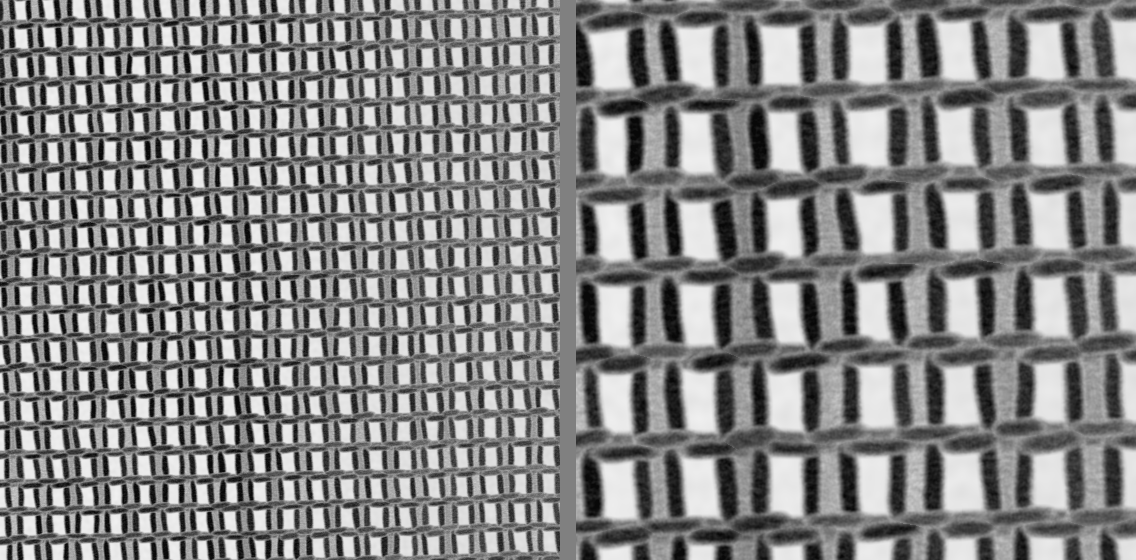
Left: the whole. Right: its middle third, enlarged.
Write a WebGL 1 fragment shader that draws this texture.

```glsl
precision highp float;
// Open gauze weave: paired dark warp threads, overlapping weft strands and pale square holes.

uniform vec2 u_resolution;

vec2 hash2(vec2 p) {
  return fract(sin(vec2(dot(p, vec2(127.1, 311.7)), dot(p, vec2(269.5, 183.3)))) * 43758.55);
}

// Gradient noise, roughly -0.7 to 0.7
float noise(vec2 p) {
  vec2 i = floor(p), f = fract(p), u = f * f * f * (f * (f * 6.0 - 15.0) + 10.0);
  float a = dot(hash2(i) * 2.0 - 1.0, f);
  float b = dot(hash2(i + vec2(1, 0)) * 2.0 - 1.0, f - vec2(1, 0));
  float c = dot(hash2(i + vec2(0, 1)) * 2.0 - 1.0, f - vec2(0, 1));
  float d = dot(hash2(i + vec2(1, 1)) * 2.0 - 1.0, f - vec2(1, 1));
  return mix(mix(a, b, u.x), mix(c, d, u.x), u.y);
}

// Approximate distance to a blunt lens lying along x, sheared by tilt
float strand(vec2 p, float halfLength, float halfWidth, float tilt) {
  p.y -= tilt * p.x;
  float along = p.x / halfLength;
  return (length(vec2(along * along, p.y / halfWidth)) - 1.0) * halfWidth;
}

void main() {
  vec2 uv = gl_FragCoord.xy / u_resolution;
  float soft = max(0.05, 20.0 / min(u_resolution.x, u_resolution.y));

  // Slightly turned, wandering cell grid with a hole at each cell centre
  vec2 p = uv - vec2(0.509, 0.584);
  vec2 q = vec2(p.x + 0.014 * p.y, p.y - 0.024 * p.x) * vec2(19.35, 19.55) + 0.5;
  q += 0.08 * vec2(noise(uv * 5.0), noise(uv * 5.0 + 31.0));
  q += 0.04 * vec2(noise(q * 2.3 + 7.0), noise(q * 2.3 + 53.0));

  // Nearest strand of each direction: distance, tone
  vec2 warp = vec2(9.0, 0.0), weft = vec2(9.0, 0.0);
  for (int j = -1; j <= 1; j++) {
    for (int i = -1; i <= 1; i++) {
      vec2 id = floor(q) + vec2(float(i), float(j));
      vec2 local = q - id - 0.5;
      for (int k = 0; k < 2; k++) {
        float side = float(k);
        vec2 r = hash2(id + side * 41.3), s = hash2(id + side * 17.9 + 91.0);

        vec2 v = local - vec2(side * 0.6 - 0.3 + (r.x - 0.5) * 0.07, 0.0);
        float d = strand(v.yx, 0.45, 0.08 + 0.025 * r.y, -0.05 + (s.x - 0.5) * 0.12);
        if (d < warp.x) warp = vec2(d, 0.03 + 0.12 * s.y);

        vec2 h = local - mix(vec2(0.1, -0.57), vec2(0.6, -0.43), side);
        h += (s - 0.5) * vec2(0.14, 0.05);
        d = strand(h, 0.26 + 0.09 * r.x, 0.06 + 0.03 * r.y, 0.06 + (r.y - 0.5) * 0.1);
        if (d < weft.x) weft = vec2(d, 0.08 + 0.09 * side + 0.15 * s.x);
      }
    }
  }

  // Uneven exposure: greyer threads at the right, a dark fold low in the middle
  float fade = smoothstep(0.3, 0.95, uv.x + 0.1 * noise(uv * 3.0));
  float fold = exp(-pow((uv.x - 0.44) / 0.03, 2.0)) * smoothstep(0.85, 0.35, uv.y);
  float fibre = noise(q * vec2(9.0, 16.0)) + 0.6 * noise(q * 27.0);
  float lift = 0.14 * fade - 0.03 * fold + 0.14 * fibre;

  // Paper in the holes, lighter slits between paired threads, grey fuzz at the crossings
  vec2 c = fract(q) - 0.5;
  vec2 box = abs(c) - vec2(0.25, 0.36);
  float hole = length(max(box + 0.06, 0.0)) + min(max(box.x, box.y) + 0.06, 0.0) - 0.06;
  float paper = 0.92 - 0.05 * fade + 0.04 * noise(q * 5.0);
  float slit = smoothstep(0.42, 0.32, abs(c.y));
  float cellVariation = 0.16 * (hash2(floor(q + vec2(0.5, 0.0)) + 5.0).x - 0.5);
  float fuzz = mix(0.46, 0.66 + cellVariation, slit) + 0.12 * fibre - 0.12 * fold;
  float tone = mix(paper, fuzz, smoothstep(-soft, soft, hole));

  // Pale rims, then dark cores; the weft lies over the warp
  float rim = 0.72 + 0.14 * fibre - 0.1 * fold;
  tone = mix(tone, rim, 0.75 * smoothstep(soft + 0.03, 0.01, warp.x));
  tone = mix(tone, warp.y + lift, smoothstep(soft, -soft, warp.x));
  tone = mix(tone, rim - 0.08, 0.8 * smoothstep(soft + 0.025, 0.01, weft.x));
  tone = mix(tone, weft.y + lift, smoothstep(soft, -soft, weft.x));

  gl_FragColor = vec4(vec3(clamp(tone, 0.03, 0.95)), 1.0);
}
```
